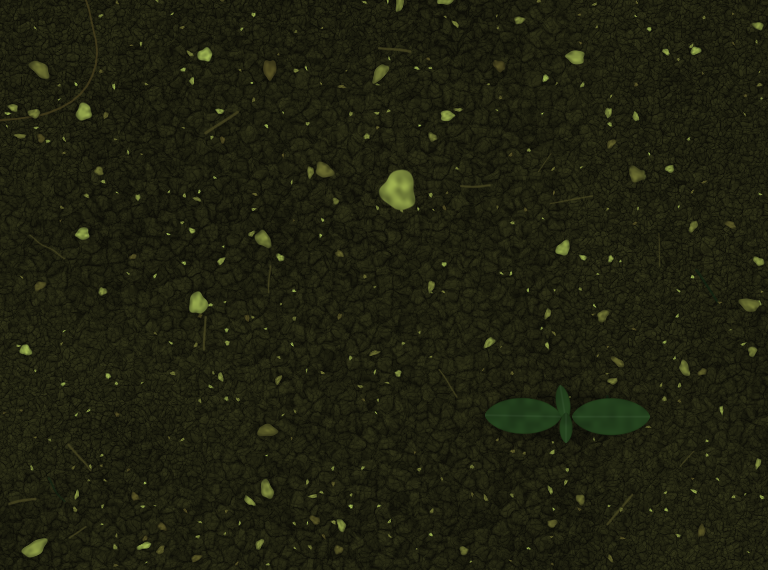
Write a Shadertoy shader that draws this texture.

```glsl
// Dark crumbly soil seen from above, strewn with pale pebbles, straw and one seedling.
// Soil is layered Voronoi crumbs; pebbles are wobbly ellipses scattered on jittered
// grids; the straw, the root and the leaves are simple distance shapes.

float hash(vec2 p) {
    vec3 q = fract(p.xyx * 0.1031);
    q += dot(q, q.yzx + 33.33);
    return fract((q.x + q.y) * q.z);
}

vec2 hash2(vec2 p) { return vec2(hash(p), hash(p + 57.3)); }

float noise(vec2 p) {
    vec2 i = floor(p), f = fract(p);
    f *= f * (3.0 - 2.0 * f);
    return mix(mix(hash(i), hash(i + vec2(1, 0)), f.x),
               mix(hash(i + vec2(0, 1)), hash(i + vec2(1, 1)), f.x), f.y);
}

// Rounded lumps with dark gaps, lit from the upper left
float crumbs(vec2 p) {
    vec2 cell = floor(p), nearest = vec2(0), id = vec2(0);
    float d1 = 9.0, d2 = 9.0;
    for (int y = -1; y <= 1; y++)
    for (int x = -1; x <= 1; x++) {
        vec2 c = cell + vec2(x, y);
        vec2 r = p - c - hash2(c);
        float d = length(r);
        if (d < d1) { d2 = d1; d1 = d; nearest = r; id = c; }
        else d2 = min(d2, d);
    }
    float gap = smoothstep(0.0, 0.38, d2 - d1);
    return gap * (0.5 + 0.6 * hash(id + 11.7)) + 0.35 * dot(nearest, vec2(-0.5, 0.85));
}

vec3 soil(vec2 p) {
    vec2 warp = vec2(noise(p * 60.0), noise(p * 60.0 + 40.0)) * 0.012;
    float clods = smoothstep(0.35, 0.7, noise(p * 3.5 + 2.0));
    clods = max(clods, smoothstep(0.4, 0.1, length((p - vec2(0.5, 0.75)) * vec2(0.8, 1.2))));
    float coarse = crumbs((p + warp) * 42.0);
    float medium = crumbs((p + warp) * 78.0 + 19.0);
    float fine = crumbs((p + warp * 0.5) * 150.0 + 71.0);
    float tone = mix(0.15, 0.45, clods) * coarse + mix(0.45, 0.3, clods) * medium
               + mix(0.4, 0.25, clods) * fine;
    float light = 0.123 + 0.12 * (tone - 0.53) + 0.02 * (noise(p * 5.0) - 0.5);
    light += 0.018 * (noise(p * 220.0) - 0.5) - 0.008 * clods;
    return max(light, 0.055) * vec3(1.0, 1.03, 0.49);
}

// Colour and coverage of one stone; q is measured in stone radii
vec4 stone(vec2 q, vec2 seed, float soft) {
    float a = atan(q.y, q.x + 1e-5), phase = 6.28 * hash(seed + 3.1);
    float r = length(q) * (1.0 + 0.13 * cos(2.0 * a + phase) + 0.11 * cos(3.0 * a - phase * 2.0)
                         + 0.05 * cos(5.0 * a + phase));
    float pale = hash(seed + 8.6);
    vec3 col = mix(vec3(0.29, 0.27, 0.12), vec3(0.58, 0.66, 0.30), pale);
    col *= 0.82 + 0.35 * noise(q * 2.2 + seed * 7.0) - 0.28 * smoothstep(0.45, 1.0, r);
    return vec4(col, 1.0 - smoothstep(1.0 - soft, 1.0 + soft, r));
}

// At most one stone per grid cell, kept clear of the cell border
void scatter(inout vec3 col, vec2 p, float size, float share, float salt, float soft) {
    vec2 id = floor(p / size) + salt;
    if (hash(id) > share) return;
    vec2 q = fract(p / size) - 0.5 - 0.4 * (hash2(id + 5.5) - 0.5);
    float angle = 6.28 * hash(id + 9.2), radius = mix(0.10, 0.20, hash(id + 2.4));
    q = mat2(cos(angle), sin(angle), -sin(angle), cos(angle)) * q / radius;
    q.y *= mix(1.1, 2.0, hash(id + 6.8));
    vec4 s = stone(q, id, soft / (radius * size));
    col *= 1.0 - 0.3 * smoothstep(1.6, 0.9, length(q));
    col = mix(col, s.rgb, s.a);
}

float segment(vec2 p, vec2 a, vec2 b) {
    vec2 e = b - a;
    return length(p - a - e * clamp(dot(p - a, e) / dot(e, e), 0.0, 1.0));
}

void leaf(inout vec3 col, vec2 p, vec2 dir, float len, float width, float soft) {
    float u = dot(p, dir) / len, v = abs(dot(p, vec2(-dir.y, dir.x)));
    float edge = width * pow(max(4.0 * u * (1.0 - u), 0.0), 0.6) - v;
    vec3 green = vec3(0.125, 0.225, 0.10) * (0.9 + 0.25 * noise(p * 70.0));
    green += 0.035 * smoothstep(0.003, 0.0, v) - 0.02 * smoothstep(0.006, 0.0, edge);
    col = mix(col, green, smoothstep(0.0, 2.0 * soft, edge));
}

void mainImage(out vec4 fragColor, in vec2 fragCoord) {
    vec2 p = fragCoord / iResolution.y;
    float aspect = iResolution.x / iResolution.y;
    float soft = max(0.0016, 0.7 / iResolution.y);
    vec3 col = soil(p);

    // Straw, with a few green shreds
    for (int i = 0; i < 18; i++) {
        vec2 seed = vec2(i, 4.0 + float(i) * 3.0);
        vec2 a = hash2(seed) * vec2(aspect, 1.0);
        float turn = 6.28 * hash(seed + 1.9);
        vec2 b = a + vec2(cos(turn), sin(turn)) * mix(0.02, 0.075, hash(seed + 7.7));
        float d = segment(p + 0.006 * (noise(p * 30.0) - 0.5), a, b);
        float width = mix(0.0006, 0.0024, hash(seed + 12.3));
        vec3 tint = i % 5 == 4 ? vec3(0.07, 0.14, 0.07) : vec3(0.29, 0.28, 0.13);
        col = mix(col, tint, 0.75 * (1.0 - smoothstep(width - soft, width + soft, d)));
    }

    // Root curling in from the top left
    vec2 last = vec2(0.143, 1.01);
    float root = 1.0;
    for (int i = 1; i <= 14; i++) {
        float t = float(i) / 14.0;
        vec2 next = mix(mix(vec2(0.143, 1.01), vec2(0.235, 0.80), t), mix(vec2(0.235, 0.80), vec2(0.0, 0.79), t), t);
        root = min(root, segment(p + 0.008 * (noise(p * 22.0) - 0.5), last, next));
        last = next;
    }
    col = mix(col, vec3(0.27, 0.24, 0.11), 0.8 * smoothstep(0.003, 0.0005, root));

    // Pebbles from grit to large, then the biggest one
    scatter(col, p, 0.024, 0.13, 31.0, soft);
    scatter(col, p, 0.052, 0.17, 83.0, soft);
    scatter(col, p, 0.105, 0.24, 147.0, soft);
    vec2 q = mat2(0.8, -0.6, 0.6, 0.8) * (p - vec2(0.70, 0.665)) / vec2(0.028, 0.036);
    vec4 big = stone(q, vec2(5.0, 9.0), soft / 0.03);
    col = mix(col, vec3(0.54, 0.60, 0.27) * (0.75 + 0.4 * noise(q * 2.5) - 0.25 * smoothstep(0.5, 1.0, length(q))), big.a);

    // Seedling: two seed leaves and two small true leaves
    vec2 s = p - vec2(0.993, 0.269);
    col *= 1.0 - 0.25 * smoothstep(1.15, 0.8, length(s / vec2(0.15, 0.045)));
    leaf(col, s + vec2(0.008, 0.0), vec2(-1.0, 0.02), 0.135, 0.033, soft);
    leaf(col, s - vec2(0.010, 0.0), vec2(1.0, 0.0), 0.138, 0.034, soft);
    leaf(col, s + vec2(0.0, 0.008), vec2(-0.16, 0.987), 0.065, 0.014, soft);
    leaf(col, s - vec2(0.0, 0.008), vec2(0.0, -1.0), 0.055, 0.013, soft);

    fragColor = vec4(col, 1.0);
}
```
